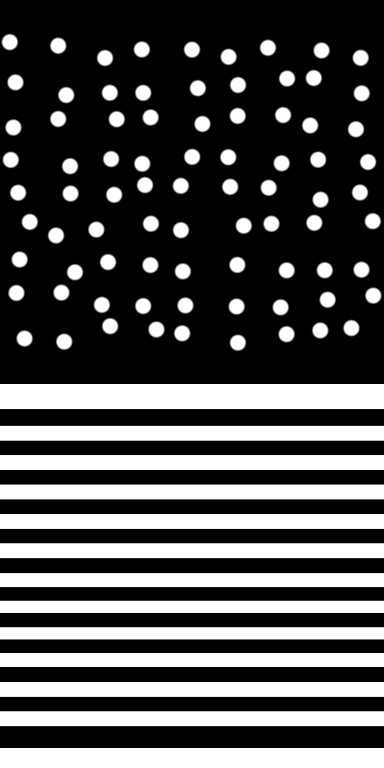
Give the GLSL for this background, as a Shadertoy shader.

```glsl
// Monochrome pattern: scattered soft white dots on black above,
// horizontal white bars below. Dots come from a jittered grid, one per cell;
// bars come from a loop whose spacing and thickness tighten partway down.

#define DOT_RADIUS   0.0203
#define DOT_SOFTNESS 0.0035
#define DOT_GRID     9.0
#define DOT_TOP      0.0866
#define DOT_ROW      0.0924
#define DOT_JITTER   vec2(0.54, 0.50)
#define BAR_COUNT    11
#define BAR_FIRST    1.1281
#define BAR_PITCH    0.07656
#define BAR_SQUEEZE  0.0073
#define BAR_HALF     0.0194
#define BAR_THINNING 0.0047

const vec3 INK = vec3(0.0);
const vec3 PAPER = vec3(1.0);

vec2 hash22(vec2 p) {
    vec2 q = vec2(dot(p, vec2(127.1, 311.7)), dot(p, vec2(269.5, 183.3)));
    return fract(sin(q) * 43758.5453);
}

// Coverage of a horizontal band around a centre line
float band(float y, float center, float halfHeight, float aa) {
    return 1.0 - smoothstep(-aa, aa, abs(y - center) - halfHeight);
}

// One jittered dot per cell; the jitter keeps each dot inside its cell
float dots(vec2 p, float aa) {
    vec2 cellSize = vec2(1.0 / DOT_GRID, DOT_ROW);
    vec2 grid = (p - vec2(0.0, DOT_TOP)) / cellSize;
    vec2 cell = floor(grid);
    if (cell.y < 0.0 || cell.y >= DOT_GRID) return 0.0;
    vec2 center = 0.5 + (hash22(cell) - 0.5) * DOT_JITTER;
    float d = length((fract(grid) - center) * cellSize) - DOT_RADIUS;
    float soft = max(DOT_SOFTNESS, aa);
    return 1.0 - smoothstep(-soft, soft, d);
}

// Evenly spaced bars, closer and thinner around the seventh and eighth
float bars(float y, float aa) {
    float cover = 0.0;
    for (int i = 0; i < BAR_COUNT; i++) {
        float k = float(i);
        float center = BAR_FIRST + BAR_PITCH * k - BAR_SQUEEZE * clamp(k - 5.0, 0.0, 3.0);
        float thin = max(0.0, 1.0 - abs(k - 6.5) * 0.5);
        cover = max(cover, band(y, center, BAR_HALF - BAR_THINNING * thin, aa));
    }
    return cover;
}

void mainImage(out vec4 fragColor, in vec2 fragCoord) {
    // Canvas is 1 wide and 2 tall, measured down from the top
    vec2 p = fragCoord / iResolution.xy * vec2(1.0, 2.0);
    p.y = 2.0 - p.y;
    float aa = 1.0 / iResolution.y;

    // Dots, divider band, bars, then the bottom band
    float white = dots(p, aa);
    white = max(white, band(p.y, 1.0328, 0.0328, aa));
    white = max(white, bars(p.y, aa));
    white = max(white, smoothstep(1.948 - aa, 1.948 + aa, p.y));

    fragColor = vec4(mix(INK, PAPER, white), 1.0);
}
```
